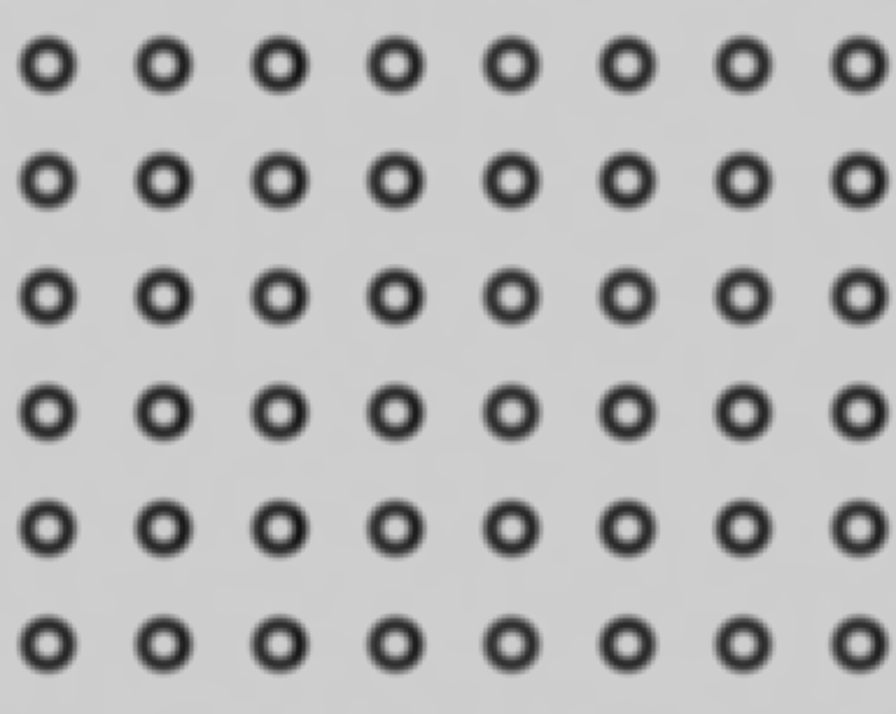
This pattern is drawn by a WebGL 2 fragment shader. Its source:

```glsl
#version 300 es
precision highp float;

uniform vec2 u_resolution;
out vec4 fragColor;

// Lengths are fractions of the canvas width.
const float PITCH = 0.1294;
const vec2 FIRST_CENTRE = vec2(0.0534, 0.0775);
const float RING_RADIUS = 0.0223;
const float RING_FADE = 0.0169;
const float GRAIN = 1.0 / 192.0;

const float PAPER_TONE = 0.806;
const float INK_TONE = 0.18;
const float TAU = 6.2831853;

float hash(vec2 p) {
    vec3 q = fract(p.xyx * vec3(0.1031, 0.1030, 0.0973));
    q += dot(q, q.yzx + 33.33);
    return fract((q.x + q.y) * q.z);
}

float valueNoise(vec2 p) {
    vec2 i = floor(p);
    vec2 f = smoothstep(0.0, 1.0, fract(p));
    float low = mix(hash(i), hash(i + vec2(1.0, 0.0)), f.x);
    float high = mix(hash(i + vec2(0.0, 1.0)), hash(i + vec2(1.0)), f.x);
    return mix(low, high, f.y);
}

// Pull positions towards block centres, keeping soft block borders.
vec2 softBlocks(vec2 p, float size, float strength) {
    vec2 q = p / size;
    vec2 stepped = floor(q) + smoothstep(0.15, 0.85, fract(q));
    return mix(q, stepped, strength) * size;
}

// Ink coverage of a blurred ring: 1 on its centre line, 0 outside.
float softRing(vec2 p, float radius, float fade) {
    return 1.0 - smoothstep(0.0, fade, abs(length(p) - radius));
}

// Slow drift of the darker right-hand side from column to column.
float sideInk(vec2 p, float column, float radius) {
    float drift = 0.5 + 0.5 * cos((column - 2.0) * TAU / 6.0);
    return drift * smoothstep(0.4, 1.0, p.x / radius);
}

float paper(vec2 p) {
    return PAPER_TONE + 0.008 * (valueNoise(p * 40.0) - 0.5);
}

void main() {
    vec2 p = gl_FragCoord.xy / u_resolution.x;
    vec2 sampled = softBlocks(p, GRAIN, 0.7);

    // Nearest ring in the grid
    vec2 cell = floor((p - FIRST_CENTRE) / PITCH + 0.5);
    vec2 local = sampled - FIRST_CENTRE - cell * PITCH;

    // Ink with slight differences between rings
    float ink = INK_TONE + 0.03 * (hash(cell + 7.0) - 0.5);
    ink -= 0.09 * sideInk(local, cell.x, RING_RADIUS);

    float coverage = softRing(local, RING_RADIUS, RING_FADE);
    float tone = mix(paper(p), ink, coverage);
    fragColor = vec4(vec3(tone), 1.0);
}
```
